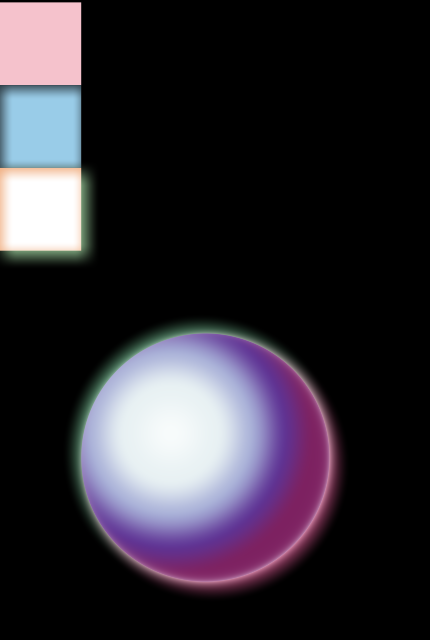
Reproduce this background procedurally as a Shadertoy shader.

```glsl
// 1 inside a box of the given half size, fading across +-blur at its edges
float softBox(vec2 q, float halfSize, float blur) {
    vec2 edge = 1.0 - smoothstep(halfSize - blur, halfSize + blur, abs(q));
    return edge.x * edge.y;
}

// 1 inside a disc, fading across +-blur at its edge
float softDisc(vec2 q, float radius, float blur) {
    return 1.0 - smoothstep(radius - blur, radius + blur, length(q));
}

// Radial shading, r is the distance from the highlight
vec3 sphereShade(float r) {
    vec3 c = mix(vec3(0.97, 0.985, 0.985), vec3(0.91, 0.945, 0.953), smoothstep(0.0, 0.078, r));
    c = mix(c, vec3(0.65, 0.68, 0.84), smoothstep(0.070, 0.137, r));
    c = mix(c, vec3(0.37, 0.20, 0.58), smoothstep(0.122, 0.184, r));
    return mix(c, vec3(0.49, 0.13, 0.38), smoothstep(0.172, 0.225, r));
}

void mainImage(out vec4 fragColor, in vec2 fragCoord) {
    vec2 p = fragCoord / iResolution.y;
    float aa = 0.6 / iResolution.y;
    vec3 color = vec3(0.0);

    // Column of three squares with inner and outer shadows
    float halfSide = 0.06465;
    for (int i = 0; i < 3; i++) {
        vec2 q = p - vec2(0.0623, 0.9316 - 2.0 * halfSide * float(i));
        float innerShadow = 1.0 - softBox(q - vec2(0.0046, -0.0046), 0.0625, 0.017);
        vec3 fill = vec3(0.96, 0.76, 0.80);
        if (i == 1) fill = vec3(0.60, 0.80, 0.91) * (1.0 - 0.72 * innerShadow);
        if (i == 2) {
            fill = mix(vec3(1.0), vec3(0.94, 0.68, 0.50), innerShadow);
            float outerShadow = softBox(q - vec2(0.009, -0.009), halfSide, 0.021);
            color = mix(color, vec3(0.56, 0.74, 0.56), outerShadow);
        }
        color = mix(color, fill, softBox(q, halfSide, aa));
    }

    // Two offset halos around the sphere, plus a thin pale one
    float radius = 0.194;
    vec2 s = p - vec2(0.321, 0.285);
    float d = length(s) - radius;
    color += vec3(0.35, 0.61, 0.46) * softDisc(s - vec2(-0.0065, 0.0075), radius, 0.0235);
    color += vec3(0.56, 0.22, 0.37) * softDisc(s - vec2(0.0115, -0.0115), radius, 0.021);
    color += vec3(0.20, 0.16, 0.18) * exp(-max(d, 0.0) / 0.005);

    // Sphere body with a bright rim, strongest at the lower right
    vec3 body = sphereShade(length(p - vec2(0.267, 0.323)));
    float side = dot(s, vec2(0.707, -0.707)) / radius;
    float rim = (0.42 + 0.3 * side) * exp(min(d, 0.0) / 0.005);
    body = mix(body, vec3(0.84, 0.69, 0.81), rim);
    color = mix(color, body, softDisc(s, radius, aa));

    fragColor = vec4(min(color, 1.0), 1.0);
}
```
